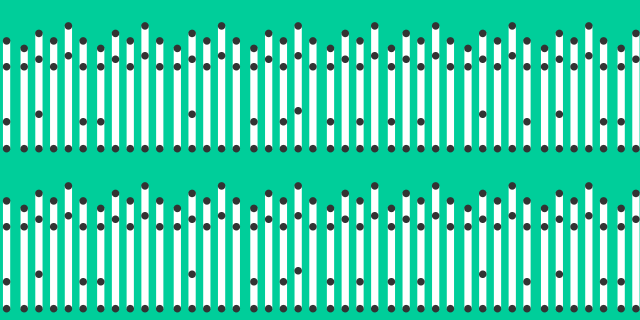
Write a WebGL 1 fragment shader that draws this pattern.

```glsl
precision highp float;

// Two rows of upright white bars on green, pinned with dark dots.
// Bars come in groups of five heights; seven groups form a tile that repeats
// across, its sixth group one bar short. Some bars carry an extra low dot.

uniform vec2 u_resolution;

// Lengths are in units of 1/384 of the canvas height.
const float CANVAS_HEIGHT = 384.0;
const float ROW_PITCH = 192.0;
const float BASE_Y = 13.6;
const float BAR_PITCH = 17.7;
const float GROUP_PITCH = 91.9;
const float GROUP_MARGIN = 10.4;
const float MISSING_BAR = 18.8;
const float TILE_WIDTH = 7.0 * GROUP_PITCH - MISSING_BAR;
const float TILE_START = -73.3;
const float BAR_HALF_WIDTH = 4.35;
const float DOT_RADIUS = 4.5;

const vec3 GREEN = vec3(0.0, 0.808, 0.604);
const vec3 WHITE = vec3(1.0);
const vec3 CHARCOAL = vec3(0.2);

// Coverage of a shape from its signed distance and the pixel size.
float coverage(float dist, float pixel) {
  return clamp(0.5 - dist / pixel, 0.0, 1.0);
}

float boxDistance(vec2 p, vec2 halfSize) {
  vec2 q = abs(p) - halfSize;
  return length(max(q, 0.0)) + min(max(q.x, q.y), 0.0);
}

// Distance to a dot centred on the bar at the given height.
float dotDistance(vec2 p, float height) {
  return length(p - vec2(0.0, height)) - DOT_RADIUS;
}

// Height of a bar's top dot above its base.
float topHeight(int slot) {
  float rise = slot == 0 ? -1.0 : slot == 1 ? 1.0 : slot == 3 ? 2.0 : 0.0;
  return 129.3 + 9.0 * rise;
}

// Upward shift of the inner dots on the taller bars.
float innerLift(int slot) {
  return slot == 1 ? 9.0 : slot == 3 ? 13.2 : 0.0;
}

// Which bars of each group in the tile have the low dot.
bool hasLowDot(int group, int slot) {
  if (group < 2) return slot == 1 || slot == 4;
  if (group == 2) return slot == 0;
  if (group == 3) return slot == 1;
  return slot == 0 || slot == 2 || (group == 4 && slot == 3);
}

void main() {
  float pixel = CANVAS_HEIGHT / u_resolution.y;
  vec2 p = gl_FragCoord.xy * pixel;

  // Repeat the tile, then skip over the missing bar of the sixth group.
  float x = mod(p.x - TILE_START, TILE_WIDTH);
  x += MISSING_BAR * step(6.0 * GROUP_PITCH - MISSING_BAR, x);

  // Find the group, the bar within it, and coordinates about the bar's foot.
  float group = floor(x / GROUP_PITCH);
  float localX = x - group * GROUP_PITCH - GROUP_MARGIN;
  float slot = clamp(floor(localX / BAR_PITCH + 0.5), 0.0, 4.0);
  float footY = mod(p.y - BASE_Y + DOT_RADIUS * 2.0, ROW_PITCH) - DOT_RADIUS * 2.0;
  vec2 q = vec2(localX - slot * BAR_PITCH, footY);

  int slotId = int(slot + 0.5);
  int groupId = int(group + 0.5);
  float top = topHeight(slotId);
  float lift = innerLift(slotId);

  // Bar between its end dots.
  float bar = boxDistance(q - vec2(0.0, 0.5 * top), vec2(BAR_HALF_WIDTH, 0.5 * top));

  // Dots at the foot, the top, the upper joint and, on some bars, low down.
  float dots = min(dotDistance(q, 0.0), dotDistance(q, top));
  dots = min(dots, dotDistance(q, 98.3 + lift));
  if (hasLowDot(groupId, slotId)) dots = min(dots, dotDistance(q, 32.3 + lift));

  vec3 color = mix(GREEN, WHITE, coverage(bar, pixel));
  color = mix(color, CHARCOAL, coverage(dots, pixel));
  gl_FragColor = vec4(color, 1.0);
}
```
